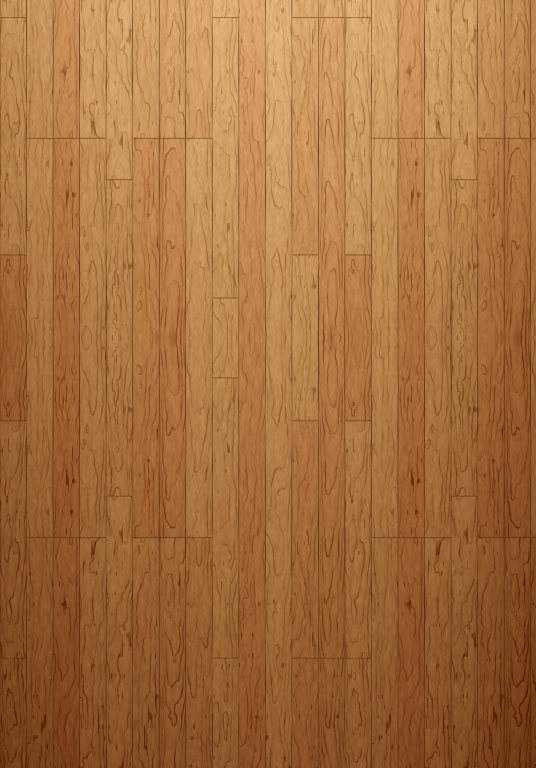
This texture is drawn by a Shadertoy shader. Its source:

```glsl
// Warm wooden plank floor with mirrored grain, lit from the top centre.
#define PLANKS_ACROSS 20.2
#define PLANK_PERIOD 13.0
#define MIRROR_HEIGHT 0.56
#define FAR_JOINT 0.417
#define SEAM_WIDTH 0.0005
#define RING_WIDTH 0.0008
#define RING_DARKNESS 0.36
#define FIBRE_CONTRAST 0.20
#define FLECK_DARKNESS 0.36
#define LIGHT_FALL 0.76
#define LIGHT_SIDES 0.27

const vec3 DARK_WOOD = vec3(0.44, 0.23, 0.09);
const vec3 PALE_WOOD = vec3(0.87, 0.68, 0.46);
const vec3 SEAM_COLOUR = vec3(0.25, 0.12, 0.04);

// Per plank: joint distance from the mirror line, inner tone, outer tone.
const vec3 PLANK[13] = vec3[13](
    vec3(0.108, -0.05, 0.03), vec3(0.260, 0.03, 0.01),
    vec3(0.260, -0.08, -0.06), vec3(0.260, 0.02, 0.03),
    vec3(0.206, 0.01, 0.04), vec3(0.260, -0.05, -0.01),
    vec3(0.260, -0.06, -0.02), vec3(0.260, 0.03, -0.02),
    vec3(0.052, 0.05, 0.03), vec3(0.700, -0.05, -0.05),
    vec3(0.700, 0.05, 0.05), vec3(0.108, 0.04, -0.03),
    vec3(0.417, -0.03, -0.01));

// Per plank: 0 is straight grain, 1 is bold arched grain.
const float FIGURE[13] = float[13](0.7, 0.1, 0.25, 0.5, 0.7, 0.45, 1.0,
                                   0.6, 0.35, 0.2, 0.6, 0.15, 1.0);

float hash(vec2 p) {
    return fract(sin(dot(p, vec2(127.1, 311.7))) * 43758.5453);
}

float noise(vec2 p) {
    vec2 cell = floor(p), f = fract(p);
    f = f * f * (3.0 - 2.0 * f);
    return mix(mix(hash(cell), hash(cell + vec2(1, 0)), f.x),
               mix(hash(cell + vec2(0, 1)), hash(cell + vec2(1, 1)), f.x), f.y);
}

// Soft line of the given half width around distance zero.
float line(float dist, float width) {
    float pixel = 1.0 / iResolution.y;
    return 1.0 - smoothstep(0.0, width + 0.6 * pixel, abs(dist));
}

// Height field whose whole-number contours are the growth rings.
float ringField(vec2 p, float seed, float figure) {
    float warp = 2.2 * noise(vec2(p.x * 1.3 + seed, p.y * 14.0))
               + 0.6 * noise(vec2(p.x * 2.6 + seed, p.y * 50.0))
               + 0.2 * noise(vec2(p.x * 5.0 - seed, p.y * 140.0));
    float bend = p.x + 0.35 * (noise(vec2(seed, p.y * 12.0)) - 0.5);
    float arches = bend * bend * 2.4 + p.y * 14.0;
    float stripes = p.x * 2.2 + p.y * 3.0;
    return mix(stripes, arches, figure) + warp;
}

// Thin broken contour lines, each with a faint shade on one side.
float growthRings(vec2 p, float seed, float figure, float halfPlank) {
    float delta = 0.0006;
    float field = ringField(p, seed, figure);
    vec2 slope = vec2(ringField(p + vec2(delta / halfPlank, 0.0), seed, figure),
                      ringField(p + vec2(0.0, delta), seed, figure)) - field;
    float steepness = max(length(slope) / delta, 1.0);
    float phase = fract(field);
    float contour = line(min(phase, 1.0 - phase) / steepness, RING_WIDTH);
    float shade = exp(-(1.0 - phase) / steepness / 0.003);
    float patches = smoothstep(0.25, 0.75, noise(vec2(p.x * 2.0 - seed, p.y * 40.0)));
    float crowding = 1.0 - 0.6 * smoothstep(120.0, 400.0, steepness);
    return (contour * mix(0.2, 1.0, patches) + 0.3 * shade) * crowding * mix(0.5, 1.0, figure);
}

void mainImage(out vec4 fragColor, in vec2 fragCoord) {
    vec2 uv = fragCoord / iResolution.xy;

    // Plank layout
    float column = uv.x * PLANKS_ACROSS;
    float halfPlank = 0.5 / PLANKS_ACROSS * iResolution.x / iResolution.y;
    float id = mod(floor(column), PLANK_PERIOD);
    float across = fract(column) * 2.0 - 1.0;
    float along = abs(uv.y - MIRROR_HEIGHT);
    vec3 plank = PLANK[int(id)];
    float figure = FIGURE[int(id)];
    float hasFarJoint = step(plank.x, 0.12);
    float outer = step(plank.x, along);
    float segment = outer + hasFarJoint * step(FAR_JOINT, along);
    float seed = id * 7.31 + segment * 131.7;

    // Tone from light and plank
    float side = uv.x * 2.0 - 1.0;
    float light = 1.03 - LIGHT_FALL * (1.0 - uv.y) - LIGHT_SIDES * side * side;
    float plankTone = mix(plank.y, plank.z, outer);
    float tone = light + plankTone;

    // Rings, fibres, dark flecks and the heart of bold knots
    float rings = growthRings(vec2(across, along), seed, figure, halfPlank);
    float fibre = noise(vec2(across * 7.0 + seed * 5.0, along * 70.0)) * 0.5
                + noise(vec2(across * 10.0 - seed * 3.0, along * 240.0)) * 0.5;
    float fleck = smoothstep(0.80, 0.95, noise(vec2(across * 7.0 + seed * 11.0, along * 75.0)));
    fleck *= smoothstep(0.4, 0.75, noise(vec2(seed + across, along * 12.0)));
    float knot = step(0.9, figure) * exp(-16.0 * across * across - 4000.0 * along * along);
    tone -= RING_DARKNESS * rings + FLECK_DARKNESS * fleck + 0.2 * knot;
    tone += FIBRE_CONTRAST * (fibre - 0.5);

    // Wood colour, richer in the middle tones
    tone = clamp(tone, -0.25, 1.1);
    vec3 colour = mix(DARK_WOOD, PALE_WOOD, tone);
    colour -= max(tone * (1.0 - tone), 0.0) * vec3(0.0, 0.06, 0.13);
    colour *= 1.0 + min(plankTone, 0.0) * vec3(-0.3, 0.2, 0.4);

    // Seams between planks and joints at their ends
    float seam = line((1.0 - abs(across)) * halfPlank, SEAM_WIDTH);
    seam *= mix(0.2, 0.65, noise(vec2(id, along * 30.0)));
    float joint = max(line(along - plank.x, SEAM_WIDTH),
                      hasFarJoint * line(along - FAR_JOINT, SEAM_WIDTH));
    colour = mix(colour, SEAM_COLOUR, max(seam, joint * 0.45));

    fragColor = vec4(max(colour, 0.0), 1.0);
}
```
